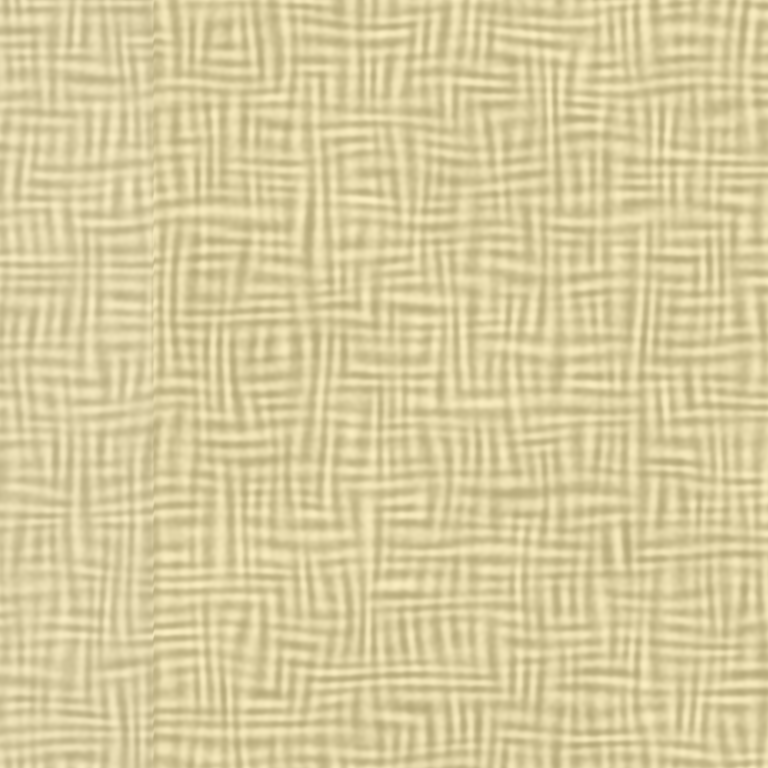
Reproduce this texture procedurally as a Shadertoy shader.

```glsl
// Cream linen paper: an embossed weave of short, irregular crossing threads.

const float THREADS = 46.0;      // threads across the canvas
const float SEAM_X = 0.2;        // where two sheets meet
const float TAU = 6.28319;
const vec3 CREAM = vec3(0.848, 0.798, 0.617);
const vec3 RELIEF_TINT = vec3(0.112, 0.112, 0.116);
const vec3 SHEET_TINT = vec3(0.006, 0.008, 0.022);

// Random unit gradient for a lattice corner
vec2 cornerGradient(vec2 corner) {
    float angle = TAU * fract(sin(dot(corner, vec2(127.1, 311.7))) * 43758.5);
    return vec2(cos(angle), sin(angle));
}

// Gradient noise, roughly -0.7 to 0.7
float gradientNoise(vec2 p) {
    vec2 i = floor(p);
    vec2 f = p - i;
    vec2 u = f * f * f * (f * (f * 6.0 - 15.0) + 10.0);
    float a = dot(cornerGradient(i), f);
    float b = dot(cornerGradient(i + vec2(1, 0)), f - vec2(1, 0));
    float c = dot(cornerGradient(i + vec2(0, 1)), f - vec2(0, 1));
    float d = dot(cornerGradient(i + vec2(1, 1)), f - vec2(1, 1));
    return mix(mix(a, b, u.x), mix(c, d, u.x), u.y);
}

// Parallel threads, uneven in spacing and in strength along their length
float threadRelief(float across, float along, float seed) {
    float wobble = gradientNoise(vec2(across * 0.37, along * 0.13) + seed);
    float strength = 0.95 + 0.8 * gradientNoise(vec2(across * 0.8, along * 0.3) - seed);
    float streak = gradientNoise(vec2(across * 1.7, along * 0.22) + seed * 2.0);
    return strength * cos(TAU * (across + 0.9 * wobble)) + 0.7 * streak;
}

// Both thread directions, with patches where one of them dominates
float weaveRelief(vec2 p) {
    float upright = threadRelief(p.x, p.y, 17.3);
    float level = threadRelief(p.y, p.x, 53.9);
    float balance = smoothstep(-0.4, 0.4, gradientNoise(p * 0.36 + 31.7));
    float grain = gradientNoise(p * 2.3 + 71.1);
    return mix(upright, level, mix(0.18, 0.82, balance)) + 0.3 * grain;
}

void mainImage(out vec4 fragColor, in vec2 fragCoord) {
    vec2 uv = fragCoord / min(iResolution.x, iResolution.y);

    // Sheet left of the seam: shifted weave, a little paler and softer
    float leftSheet = 1.0 - smoothstep(SEAM_X - 0.002, SEAM_X + 0.002, uv.x);
    vec2 weavePoint = uv * THREADS + leftSheet * vec2(0.35, 0.25);
    float relief = weaveRelief(weavePoint) * mix(1.0, 0.85, leftSheet);

    // Soft limit keeps ridges and grooves within the paper's tones
    relief = relief / sqrt(1.0 + 0.25 * relief * relief);
    float mottling = 0.02 * gradientNoise(uv * 4.0 + 9.4);

    vec3 color = CREAM + RELIEF_TINT * relief + mottling + SHEET_TINT * leftSheet;
    fragColor = vec4(color, 1.0);
}
```
